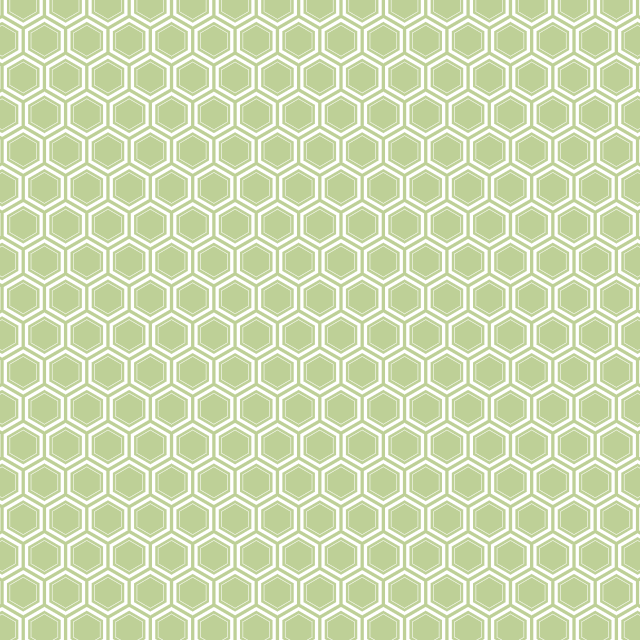
Give the GLSL for this pattern, as a WebGL 2 fragment shader.

```glsl
#version 300 es
precision highp float;

uniform vec2 u_resolution;
out vec4 fragColor;

const vec3 GREEN = vec3(0.745, 0.816, 0.594);
const vec3 WHITE = vec3(1.0, 1.0, 0.995);

const vec2 CELL_SIZE = vec2(0.0662, 0.0664);     // cell width and its vertical scale
const vec2 CENTRE_CELL = vec2(0.4997, 0.5339);   // middle of one cell on the canvas
const vec2 LATTICE = vec2(1.0, 1.7320508);       // step between every second row

// Offset from the nearest point of a rectangular lattice
vec2 latticeOffset(vec2 p, vec2 period) {
    return p - period * floor(p / period + 0.5);
}

// Offset from the nearest centre of a staggered honeycomb
vec2 honeycombOffset(vec2 p, vec2 period) {
    vec2 even = latticeOffset(p, period);
    vec2 odd = latticeOffset(p - 0.5 * period, period);
    return dot(even, even) < dot(odd, odd) ? even : odd;
}

// Apothem of the pointy-topped hexagon passing through p
float hexApothem(vec2 p) {
    p = abs(p);
    return max(p.x, dot(p, vec2(0.5, 0.8660254)));
}

// Share of a pixel lying below a limit
float coverage(float value, float limit, float pixel) {
    return clamp((limit - value) / pixel + 0.5, 0.0, 1.0);
}

// Band between two apothems
float band(float value, float inner, float outer, float pixel) {
    return coverage(value, outer, pixel) - coverage(value, inner, pixel);
}

void main() {
    vec2 uv = gl_FragCoord.xy / u_resolution;
    vec2 p = (uv - CENTRE_CELL) / CELL_SIZE;
    float pixel = 1.0 / (CELL_SIZE.x * min(u_resolution.x, u_resolution.y));
    float apothem = hexApothem(honeycombOffset(p, LATTICE));

    // Bold outer ring and hairline inner ring
    float ring = band(apothem, 0.384, 0.461, pixel);
    float hairline = band(apothem, 0.3095, 0.3225, pixel);

    fragColor = vec4(mix(GREEN, WHITE, max(ring, hairline)), 1.0);
}
```
